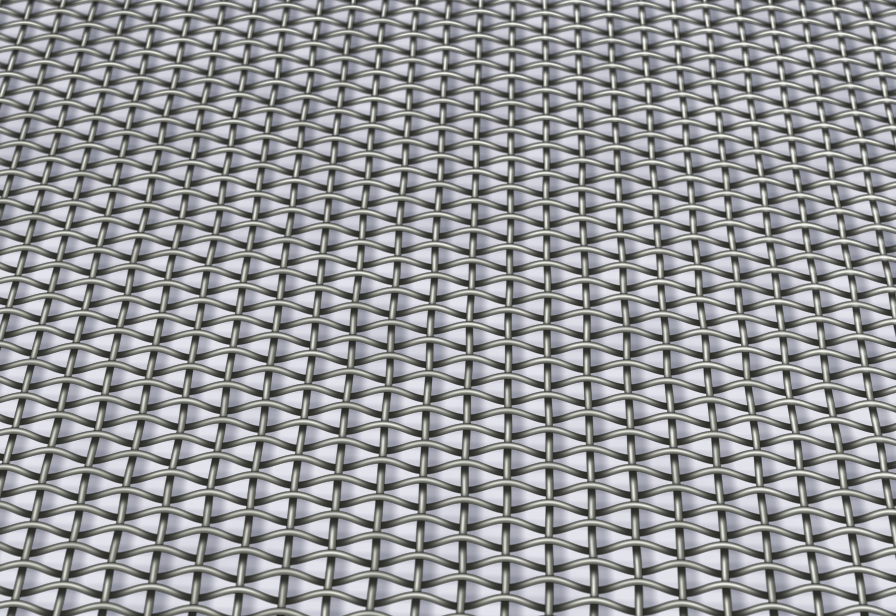
Reproduce this texture procedurally as a WebGL 2 fragment shader.

```glsl
#version 300 es
precision highp float;

uniform vec2 u_resolution;
out vec4 outColor;

// Mesh layout, in units of the canvas height
const vec2 VANISH = vec2(0.864, 3.5);   // where the upright wires converge
const float COLUMNS = 48.0;
const float ROWS = 396.0;
const vec2 PHASE = vec2(0.6, -0.4);
const float ROW_SLOPE = 0.03;
const float CRIMP = 0.25;               // rise and fall of a cross wire, in rows
const float CROSS_RADIUS = 0.084;       // in columns
const float UPRIGHT_RADIUS = 0.092;
const float FOCUS_Y = 0.36;
const float BLUR = 0.0062;
const vec2 SHADOW_SHIFT = vec2(0.32, 0.4);

const vec3 PAPER = vec3(0.89, 0.89, 0.925);
const vec3 PAPER_SHADOW = vec3(0.52, 0.53, 0.585);
const vec3 STEEL_DARK = vec3(0.15, 0.15, 0.14);
const vec3 STEEL = vec3(0.46, 0.47, 0.43);
const vec3 GLINT = vec3(0.93, 0.93, 0.91);
const float PI = 3.14159265;

vec2 hashGradient(vec2 cell) {
    vec2 q = fract(cell * vec2(0.1031, 0.1130));
    q += dot(q, q.yx + 33.33);
    float angle = 2.0 * PI * fract((q.x + q.y) * q.x * 7.31);
    return vec2(cos(angle), sin(angle));
}

float gradientNoise(vec2 p) {
    vec2 cell = floor(p), f = fract(p);
    vec2 w = f * f * f * (f * (f * 6.0 - 15.0) + 10.0);
    vec2 e = vec2(1.0, 0.0);
    float a = dot(hashGradient(cell), f);
    float b = dot(hashGradient(cell + e.xy), f - e.xy);
    float c = dot(hashGradient(cell + e.yx), f - e.yx);
    float d = dot(hashGradient(cell + e.xx), f - e.xx);
    return mix(mix(a, b, w.x), mix(c, d, w.x), w.y);
}

// Round metal: across runs -1..1 over the wire, height runs -1 (under) to 1 (over)
vec3 wireColor(float across, float height, float shine) {
    float body = sqrt(max(1.0 - across * across, 0.0));
    vec3 color = mix(STEEL_DARK, STEEL, body * smoothstep(-1.2, 0.3, height));
    float offset = (across - 0.18) / 0.4;
    float streak = exp(-offset * offset) * smoothstep(-0.9, 0.8, height);
    return mix(color, GLINT, clamp(streak * shine, 0.0, 1.0));
}

float coverage(float dist, float radius, float edge) {
    return 1.0 - smoothstep(-edge, edge, abs(dist) - radius);
}

// Pale ground with the soft shadow of the mesh
vec3 groundColor(vec2 mesh, float y) {
    vec2 q = abs(fract(mesh + SHADOW_SHIFT) - 0.5);
    float stripe = 1.0 - smoothstep(0.06, 0.34, q.x);
    float bar = 1.0 - smoothstep(0.05, 0.4, q.y);
    float patchy = 0.25 * gradientNoise(mesh * vec2(0.45, 0.25));
    float shadow = 0.6 * stripe + 0.25 * bar + patchy + 0.2 * smoothstep(0.3, 0.9, y);
    return mix(PAPER, PAPER_SHADOW, clamp(shadow, 0.0, 1.0));
}

void main() {
    vec2 p = gl_FragCoord.xy / u_resolution.y;

    // Receding mesh coordinates: whole numbers lie on the wires
    float depth = VANISH.y - p.y;
    float rowDepth = depth - ROW_SLOPE * (p.x - 0.73);
    vec2 mesh = vec2((p.x - VANISH.x) * COLUMNS / depth, ROWS / sqrt(rowDepth)) + PHASE;
    mesh += 0.06 * vec2(gradientNoise(mesh * 0.31), gradientNoise(mesh * 0.37 + 19.0));
    vec2 pitch = vec2(depth / COLUMNS, 2.0 * pow(rowDepth, 1.5) / ROWS);

    // Focus and light vary over the sheet
    float away = p.y - FOCUS_Y;
    float edge = 0.8 / u_resolution.y + BLUR * away * away;
    float shine = 0.78 + 0.3 * smoothstep(0.5, 2.3, p.x + p.y)
        + 0.35 * gradientNoise(mesh * vec2(0.9, 0.6) + 7.0);

    vec3 color = groundColor(mesh, p.y);
    float column = round(mesh.x);
    float crossRadius = CROSS_RADIUS * pitch.x;
    float uprightRadius = UPRIGHT_RADIUS * pitch.x;

    // Low parts of cross wires, then uprights, then high parts of cross wires
    for (int layer = 0; layer < 2; layer++) {
        for (int i = -1; i <= 2; i++) {
            float row = floor(mesh.y) + float(i);
            float height = cos(PI * (mesh.x - row));
            if ((height > 0.0) != (layer == 1)) continue;
            float dist = (mesh.y - row - CRIMP * height) * pitch.y;
            vec3 metal = wireColor(dist / crossRadius, height, shine);
            color = mix(color, metal, coverage(dist, crossRadius, edge));
        }
        if (layer == 0) {
            float height = -cos(PI * (mesh.y - column));
            float dist = (mesh.x - column) * pitch.x;
            vec3 metal = wireColor(-dist / uprightRadius, height, shine);
            color = mix(color, metal, coverage(dist, uprightRadius, edge));
        }
    }

    // Sparkle where the wires crest, strongest at the far right
    vec2 crest = (mesh - vec2(column, round(mesh.y) + CRIMP)) * pitch / crossRadius;
    float sparkle = exp(-dot(crest, crest) * 0.9) * smoothstep(1.2, 2.4, p.x + p.y);
    color = mix(color, vec3(1.0), 0.6 * sparkle);

    outColor = vec4(color, 1.0);
}
```
